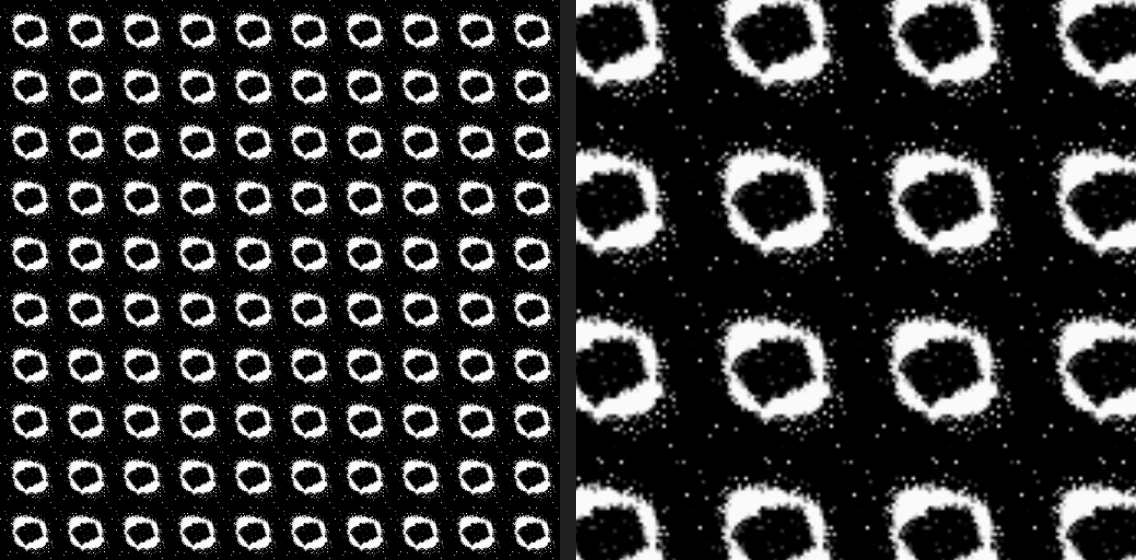
Left: the whole. Right: its middle third, enlarged.
Reproduce this pattern procedurally as a Shadertoy shader.

```glsl
#define CANVAS_GRAINS 512.0
#define TILE_GRAINS 51.0
#define OUTER_CENTER vec2(0.545, 0.545)
#define OUTER_RADII vec2(0.312, 0.305)
#define HOLE_CENTER vec2(0.535, 0.562)
#define HOLE_RADII vec2(0.228, 0.175)
#define SKEW 0.5
#define ROUGHNESS 0.085
#define SPRAY_AMOUNT 0.36
#define SPRAY_REACH 0.045
#define STRAY_GRAIN vec2(9.0, 45.0)
#define PAINT vec3(0.98)

float hash(vec2 p) {
    return fract(sin(dot(p, vec2(127.1, 311.7))) * 43758.5453);
}

float valueNoise(vec2 p) {
    vec2 i = floor(p);
    vec2 f = fract(p);
    f = f * f * (3.0 - 2.0 * f);
    return mix(mix(hash(i), hash(i + vec2(1.0, 0.0)), f.x),
               mix(hash(i + vec2(0.0, 1.0)), hash(i + vec2(1.0, 1.0)), f.x), f.y);
}

// Approximate signed distance to an ellipse stretched along one diagonal
float skewedEllipse(vec2 p, vec2 radii, float skew) {
    return (length(p / radii) - 1.0) * min(radii.x, radii.y) - skew * p.x * p.y;
}

// Brightness of one grain of the tile, y pointing down
float grainValue(vec2 grain) {
    grain = mod(grain, TILE_GRAINS);
    vec2 p = (grain + 0.5) / TILE_GRAINS;

    // Ragged ring
    float outer = skewedEllipse(p - OUTER_CENTER, OUTER_RADII, SKEW);
    float hole = skewedEllipse(p - HOLE_CENTER, HOLE_RADII, -SKEW);
    float ring = max(outer, -hole);
    float ragged = ring + ROUGHNESS * (valueNoise(p * 13.0 + 4.0) - 0.5)
                 + 0.35 * ROUGHNESS * (hash(grain + 17.0) - 0.5);
    float body = smoothstep(0.014, -0.014, ragged);

    // Spray: dense near the rim, sparse and dim in the hole
    float inHole = step(hole, 0.0);
    float chance = SPRAY_AMOUNT * exp(-max(ring, 0.0) / SPRAY_REACH);
    float speck = step(hash(grain + 53.0), chance * mix(1.0, 0.6, inHole));
    float tone = hash(grain + 91.0) * mix(1.0, 0.35, inHole);

    // Lone bright drop
    vec2 toStray = abs(grain - STRAY_GRAIN);
    float stray = step(max(toStray.x, toStray.y), 0.5);
    return max(max(body, speck * tone), stray * 0.9);
}

void mainImage(out vec4 fragColor, in vec2 fragCoord) {
    vec2 uv = fragCoord / iResolution.xy;
    vec2 p = vec2(uv.x, 1.0 - uv.y) * CANVAS_GRAINS - 0.5;

    // Blend neighbouring grains; the small bias keeps cell rounding stable
    vec2 i = floor(p + 0.001);
    vec2 f = clamp(p - i, 0.0, 1.0);
    float top = mix(grainValue(i), grainValue(i + vec2(1.0, 0.0)), f.x);
    float bottom = mix(grainValue(i + vec2(0.0, 1.0)), grainValue(i + vec2(1.0, 1.0)), f.x);
    fragColor = vec4(PAINT * mix(top, bottom, f.y), 1.0);
}
```
